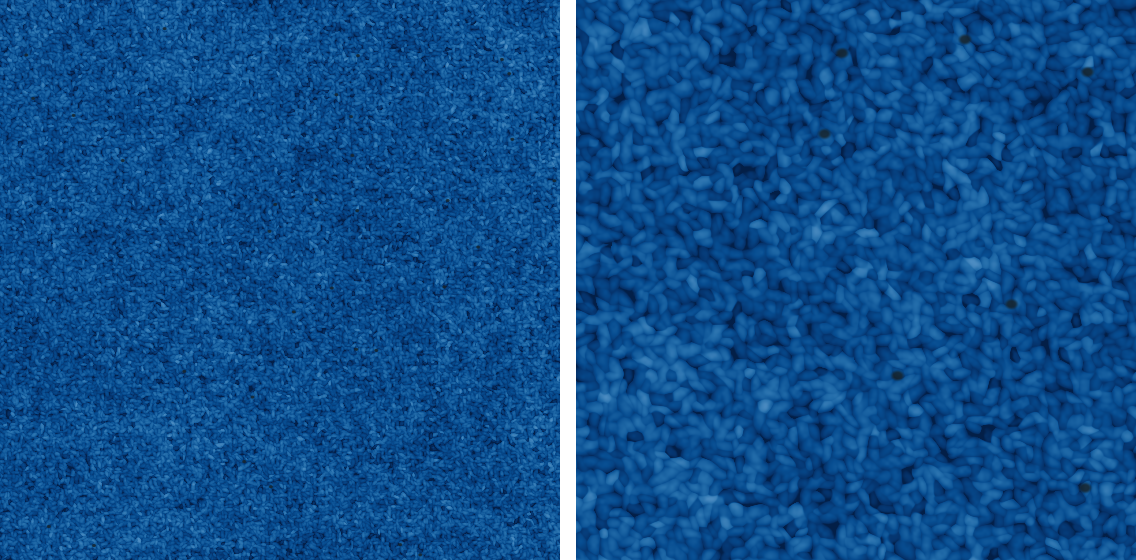
Left: the whole. Right: its middle third, enlarged.
A WebGL 1 fragment shader for this texture:

```glsl
precision highp float;
// Blue cut-pile carpet: short tangled tufts, pale flecks, dark gaps and rare specks.

uniform vec2 u_resolution;

const float TUFTS_ACROSS = 150.0;
const float SPECK_CELLS = 26.0;
const float BLEND_SHARPNESS = 9.0;

// Sine-free hashes
float hash(vec2 p) {
  vec3 q = fract(p.xyx * 0.1031);
  q += dot(q, q.yzx + 33.33);
  return fract((q.x + q.y) * q.z);
}

vec2 hash2(vec2 p) {
  return vec2(hash(p + 17.3), hash(p + 71.9));
}

float valueNoise(vec2 p) {
  vec2 cell = floor(p);
  vec2 f = fract(p);
  f = f * f * (3.0 - 2.0 * f);
  float low = mix(hash(cell), hash(cell + vec2(1.0, 0.0)), f.x);
  float high = mix(hash(cell + vec2(0.0, 1.0)), hash(cell + 1.0), f.x);
  return mix(low, high, f.y);
}

// Noise remapped to -1..1
float signedNoise(vec2 p) {
  return 2.0 * valueNoise(p) - 1.0;
}

vec2 rotate(vec2 p, float angle) {
  float c = cos(angle);
  float s = sin(angle);
  return vec2(c * p.x + s * p.y, c * p.y - s * p.x);
}

// Tone of one tuft: even spread, some pale yarns and a few sunken ones
float tuftTone(vec2 id) {
  float pick = hash(id + 211.7);
  float tone = 2.4 * (hash(id + 133.1) - 0.5);
  tone += 1.1 * step(0.88, pick);
  tone -= 1.9 * step(pick, 0.06);
  return tone;
}

// Overlapping elongated tufts; returns (smooth height, blended tone)
vec2 pile(vec2 p) {
  vec2 cell = floor(p);
  float total = 0.0;
  float toneSum = 0.0;
  for (int j = -1; j <= 1; j++) {
    for (int i = -1; i <= 1; i++) {
      vec2 id = cell + vec2(float(i), float(j));
      vec2 centre = id + 0.1 + 0.8 * hash2(id);
      float angle = -0.6 + 2.7 * (hash(id + 47.2) - 0.5);
      vec2 local = rotate(p - centre, angle);
      vec2 radius = vec2(0.95, 0.5) * mix(0.8, 1.15, hash(id + 89.4));
      vec2 q = local / radius;
      float height = 1.0 - dot(q, q) + 0.4 * hash(id + 5.6);
      float weight = exp(BLEND_SHARPNESS * height);
      float sideLight = 0.35 * clamp(q.y, -1.0, 1.0);
      toneSum += weight * (tuftTone(id) + sideLight);
      total += weight;
    }
  }
  return vec2(log(total) / BLEND_SHARPNESS, toneSum / total);
}

// Wear and brushing: broad patches, clustered flecks, faint vertical streaks
float mottle(vec2 p) {
  float broad = 0.28 * signedNoise(p * 3.5 + 4.0) + 0.25 * signedNoise(p * 9.0);
  float clusters = 0.45 * signedNoise(p * 28.0) + 0.45 * signedNoise(p * 62.0);
  float streaks = 0.3 * p.x * signedNoise(p * vec2(34.0, 5.0) + 9.0);
  float topSheen = 0.25 * smoothstep(0.75, 1.0, p.y);
  return broad + clusters + streaks + topSheen + 0.2 * (p.x - 0.5);
}

// Rare exposed backing; returns coverage
float specks(vec2 p) {
  vec2 id = floor(p);
  vec2 local = fract(p) - 0.2 - 0.6 * hash2(id + 31.0);
  float present = step(0.94, hash(id + 7.7));
  return present * (1.0 - smoothstep(0.04, 0.1, length(local * vec2(0.8, 1.0))));
}

// Tone runs from about -3 (gap) to 3 (pale fibre)
vec3 yarnColour(float tone) {
  vec3 gap = vec3(0.01, 0.12, 0.28);
  vec3 shade = vec3(0.02, 0.21, 0.44);
  vec3 blue = vec3(0.027, 0.302, 0.567);
  vec3 light = vec3(0.14, 0.43, 0.67);
  vec3 pale = vec3(0.30, 0.55, 0.76);
  vec3 colour = mix(gap, shade, smoothstep(-3.2, -1.6, tone));
  colour = mix(colour, blue, clamp((tone + 1.6) / 1.6, 0.0, 1.0));
  colour = mix(colour, light, clamp(tone / 1.8, 0.0, 1.0));
  return mix(colour, pale, clamp((tone - 1.8) / 1.6, 0.0, 1.0));
}

void main() {
  vec2 p = gl_FragCoord.xy / min(u_resolution.x, u_resolution.y);
  vec2 warp = 0.0015 * vec2(signedNoise(p * 90.0), signedNoise(p * 90.0 + 50.0));

  vec2 tuft = pile((p + warp) * TUFTS_ACROSS);
  float fibre = 0.3 * signedNoise(p * 430.0);
  float relief = 1.7 * (tuft.x - 0.85);
  float tone = 0.85 * tuft.y + relief + mottle(p) + fibre;

  vec3 backing = vec3(0.09, 0.14, 0.17);
  vec3 colour = mix(yarnColour(tone), backing, 0.85 * specks(p * SPECK_CELLS));
  gl_FragColor = vec4(colour, 1.0);
}
```
